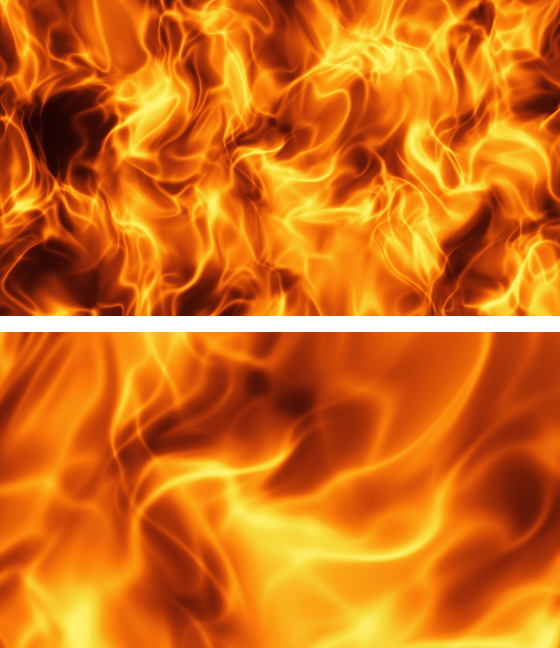
Top, the full canvas; bottom, a detail of the centre.
Reproduce this texture procedurally as a WebGL 2 fragment shader.

```glsl
#version 300 es
precision highp float;

uniform vec2 u_resolution;
out vec4 fragColor;

vec2 hash22(vec2 cell) {
    vec3 a = fract(cell.xyx * vec3(0.1031, 0.1030, 0.0973));
    a += dot(a, a.yzx + 33.33);
    return fract((a.xx + a.yz) * a.zy);
}

float cornerSlope(vec2 cell, vec2 corner, vec2 local) {
    vec2 gradient = normalize(hash22(cell + corner) - 0.4999);
    return dot(gradient, local - corner);
}

// Gradient noise, centred on zero
float noise(vec2 p) {
    vec2 cell = floor(p);
    vec2 f = p - cell;
    vec2 w = f * f * f * (f * (f * 6.0 - 15.0) + 10.0);
    float low = mix(cornerSlope(cell, vec2(0, 0), f), cornerSlope(cell, vec2(1, 0), f), w.x);
    float high = mix(cornerSlope(cell, vec2(0, 1), f), cornerSlope(cell, vec2(1, 1), f), w.x);
    return mix(low, high, w.y);
}

float fbm(vec2 p) {
    float sum = 0.0;
    float amplitude = 1.0;
    for (int i = 0; i < 4; i++) {
        sum += amplitude * noise(p);
        p = p * 2.03 + vec2(13.7, 8.3);
        amplitude *= 0.5;
    }
    return sum;
}

// Bends space into curls, from broad to fine
vec2 swirl(vec2 p) {
    float frequency = 3.0;
    float amplitude = 0.12;
    for (int i = 0; i < 3; i++) {
        vec2 s = p * frequency;
        p += amplitude * vec2(noise(s + 17.3), noise(s + 71.9));
        frequency *= 2.0;
        amplitude *= 0.48;
    }
    return p;
}

// Crossing flame sheets: a thin bright rim with a soft glow on one side
float flameSheets(vec2 p) {
    float sum = 0.0;
    float frequency = 3.4;
    float amplitude = 1.4;
    for (int i = 0; i < 5; i++) {
        vec2 offset = vec2(31.7, 19.1) * float(i + 1);
        float lean = (mod(float(i), 2.0) - 0.5) * 0.8;
        vec2 leaning = vec2(p.x + lean * p.y, p.y);
        float level = noise(leaning * vec2(1.25, 0.75) * frequency + offset) - 0.03;
        float falloff = level > 0.0 ? 6.0 : 90.0 / frequency;
        float glow = exp(-falloff * level * level / (abs(level) + 0.012));
        float thread = level / (0.010 * frequency);
        float rim = 0.55 * glow + 0.5 * exp(-thread * thread);
        float presence = smoothstep(-0.25, 0.4, noise(p * 4.0 + offset.yx));
        sum += amplitude * rim * presence;
        frequency *= 1.42;
        amplitude *= 0.87;
    }
    return sum;
}

float ramp(float from, float to, float t) {
    return clamp((t - from) / (to - from), 0.0, 1.0);
}

// Ember black through red and orange to pale yellow
vec3 fireColor(float t) {
    vec3 color = mix(vec3(0.10, 0.01, 0.01), vec3(0.25, 0.05, 0.02), ramp(0.0, 0.03, t));
    color = mix(color, vec3(0.57, 0.15, 0.03), ramp(0.03, 0.125, t));
    color = mix(color, vec3(0.81, 0.28, 0.03), ramp(0.125, 0.30, t));
    color = mix(color, vec3(0.97, 0.46, 0.03), ramp(0.30, 0.53, t));
    color = mix(color, vec3(0.98, 0.65, 0.08), ramp(0.53, 0.79, t));
    color = mix(color, vec3(0.97, 0.86, 0.24), ramp(0.79, 0.955, t));
    return mix(color, vec3(1.0, 0.95, 0.45), ramp(0.955, 1.0, t));
}

void main() {
    vec2 p = gl_FragCoord.xy / u_resolution.y;
    vec2 curled = swirl(p + vec2(4.2, 6.6));

    // The hottest zone lies right of the middle
    vec2 fromCore = (p - vec2(1.12, 0.52)) * vec2(1.6, 1.5);
    float core = exp(-dot(fromCore, fromCore));

    float heat = 2.2 * fbm(curled * vec2(3.8, 2.3)) + 1.1 * (core - 0.48);
    heat += flameSheets(curled) - 0.62;

    // Evens out the spread of heat over the colour range
    float t = 1.0 / (1.0 + exp(-2.25 * heat));
    fragColor = vec4(fireColor(t), 1.0);
}
```
